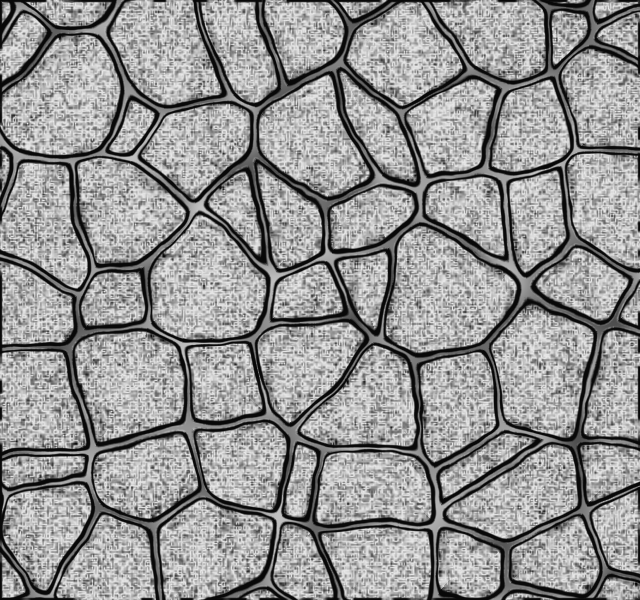
This texture is drawn by a Shadertoy shader. Its source:

```glsl
// Grey polygonal grains parted by double ink lines, on a finely speckled ground.
// A weighted Voronoi diagram gives the grains; the rounded distance to its walls
// draws twin lines, and streaks and speckles come from stretched value noise.

const float CELLS = 7.0;             // grid cells per canvas height
const float JITTER = 0.86;           // scatter of the grain centres
const float WEIGHT = 0.46;           // spread of the grain sizes
const float ROUNDING = 30.0;         // higher gives sharper grain corners
const float WARP = 0.16;             // bend of the walls
const float LINE_HALF = 0.019;       // half width of one ink line
const float LINE_SOFT = 0.012;       // blur of the ink lines
const vec2 LINE_GAP = vec2(0.026, 0.046);   // least and most offset from the wall
const vec2 CORE_TONE = vec2(0.30, 0.78);    // darkest and lightest wall core
const vec2 HEAVY_SIDE = vec2(0.8, -0.6);    // side of a grain with thicker ink
const float INK = 0.03;
const float PAPER = 0.91;
const float SPECKLE = 0.125;         // contrast of the ground
const vec2 SPECKLE_SCALE = vec2(150.0, 250.0);
const float STREAK = 0.55;           // strength of the strokes beside the walls
const float FRAME = 0.0035;          // width of the broken border

float hash(vec2 p) {
    return fract(sin(dot(p, vec2(127.1, 311.7))) * 43758.55);
}

float noise(vec2 p) {
    vec2 i = floor(p), f = fract(p);
    f = f * f * (3.0 - 2.0 * f);
    return mix(mix(hash(i), hash(i + vec2(1, 0)), f.x),
               mix(hash(i + vec2(0, 1)), hash(i + vec2(1, 1)), f.x), f.y);
}

// Centre of a grain in xy, its weight in z
vec3 grainSeed(vec2 id) {
    vec2 jitter = vec2(hash(id + 3.7), hash(id + 41.3)) - 0.5;
    return vec3(id + 0.5 + JITTER * jitter, WEIGHT * hash(id + 17.9));
}

float power(vec2 p, vec3 seed) {
    vec2 r = p - seed.xy;
    return dot(r, r) - seed.z;
}

// Rounded wall distance in x, outward wall normal in yz
vec3 wall(vec2 p) {
    vec2 base = floor(p);
    vec3 own = vec3(0.0);
    float best = 1e5;
    for (int y = -2; y <= 2; y++)
    for (int x = -2; x <= 2; x++) {
        vec3 s = grainSeed(base + vec2(x, y));
        float w = power(p, s);
        if (w < best) { best = w; own = s; }
    }
    float sum = 1e-30, nearest = 1e5;
    vec2 normal = vec2(1, 0);
    for (int y = -2; y <= 2; y++)
    for (int x = -2; x <= 2; x++) {
        vec3 s = grainSeed(base + vec2(x, y));
        float gap = length(s.xy - own.xy);
        if (gap < 1e-4) continue;
        float d = (power(p, s) - best) / (2.0 * gap);
        sum += exp(-ROUNDING * d);
        if (d < nearest) { nearest = d; normal = (s.xy - own.xy) / gap; }
    }
    return vec3(-log(sum) / ROUNDING, normal);
}

// Fine ground of crossed short dashes
float speckle(vec2 uv) {
    vec2 n = vec2(noise(uv * SPECKLE_SCALE), noise(uv * SPECKLE_SCALE.yx + 71.0)) - 0.5;
    float r = length(n) / 0.2145;
    float cloud = noise(uv * 38.0) - 0.5;
    return PAPER - SPECKLE * pow(r, 1.5) * (1.0 + 0.5 * cloud);
}

void mainImage(out vec4 fragColor, in vec2 fragCoord) {
    vec2 uv = fragCoord / iResolution.y;
    float pixel = 1.0 / iResolution.y;
    vec2 p = uv * CELLS + 5.0;

    // Grain walls, slightly bent
    vec2 bend = vec2(noise(p * 1.7), noise(p * 1.7 + 33.0)) - 0.5;
    vec2 wobble = vec2(noise(p * 7.0 + 9.0), noise(p * 7.0 + 57.0)) - 0.5;
    vec3 edge = wall(p + WARP * bend + 0.025 * wobble);
    float d = edge.x;
    vec2 normal = edge.yz;

    // Ground with broken strokes running along the walls
    float tone = speckle(uv);
    vec2 along = vec2(d * 26.0, dot(p, vec2(-normal.y, normal.x)) * 5.0);
    float stroke = smoothstep(0.45, 0.9, noise(along + 20.0 * normal));
    tone -= STREAK * stroke * exp(-max(d, 0.0) * 9.0);

    // Twin ink lines with a lighter core
    float offset = mix(LINE_GAP.x, LINE_GAP.y, noise(p * 1.3 + 12.0));
    float core = mix(CORE_TONE.x, CORE_TONE.y, noise(p * 2.3 + 80.0));
    tone = mix(core, tone, smoothstep(0.0, offset, d));
    float thickness = LINE_HALF * (0.75 + 0.5 * noise(p * 8.0)
                    + 0.25 * dot(normal, HEAVY_SIDE));
    float soft = max(LINE_SOFT, 0.7 * pixel * CELLS);
    float ink = 1.0 - smoothstep(thickness - soft, thickness + soft, abs(d - offset));
    tone = mix(tone, INK, ink);

    // Broken dark border
    vec2 inset = min(uv, iResolution.xy / iResolution.y - uv);
    float frame = 1.0 - smoothstep(FRAME - pixel, FRAME + pixel, min(inset.x, inset.y));
    tone = mix(tone, INK, frame * smoothstep(0.3, 0.6, noise(uv * 45.0 + 6.0)));

    fragColor = vec4(vec3(clamp(tone, INK, 1.0)), 1.0);
}
```
